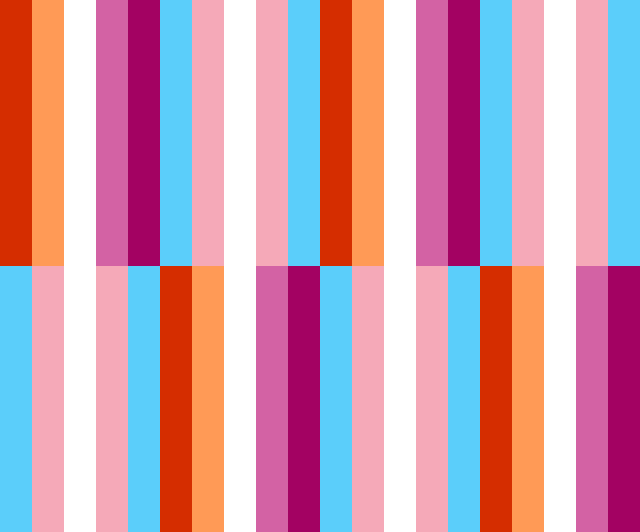
Reproduce this pattern procedurally as a WebGL 1 fragment shader.

```glsl
precision highp float;

uniform vec2 u_resolution;

#define STRIPES 20.0
#define ROWS 2.0
#define BAND 5.0
#define RED vec3(0.835, 0.176, 0.0)
#define ORANGE vec3(1.0, 0.604, 0.337)
#define WHITE vec3(1.0)
#define ORCHID vec3(0.827, 0.384, 0.643)
#define PLUM vec3(0.639, 0.008, 0.384)
#define BLUE vec3(0.357, 0.808, 0.980)
#define PINK vec3(0.961, 0.663, 0.722)

// Five-stripe band running from red to plum
vec3 warmBand(float k) {
  if (k < 0.5) return RED;
  if (k < 1.5) return ORANGE;
  if (k < 2.5) return WHITE;
  return k < 3.5 ? ORCHID : PLUM;
}

// Symmetric five-stripe band: blue, pink, white, pink, blue
vec3 pastelBand(float k) {
  float fromCentre = abs(k - 2.0);
  if (fromCentre < 0.5) return WHITE;
  return fromCentre < 1.5 ? PINK : BLUE;
}

// Bands alternate along each row and swap from row to row
vec3 stripeColor(float stripe, float row) {
  float band = floor((stripe + 0.5) / BAND);
  float k = stripe - band * BAND;
  float rowFromTop = ROWS - 1.0 - row;
  return mod(band + rowFromTop, 2.0) < 0.5 ? warmBand(k) : pastelBand(k);
}

// One row, with stripe edges averaged over the pixel width
vec3 rowColor(float x, float width, float row) {
  float right = x + 0.5 * width;
  float stripe = floor(right);
  float coverage = clamp((right - stripe) / width, 0.0, 1.0);
  return mix(stripeColor(floor(x - 0.5 * width), row),
             stripeColor(stripe, row), coverage);
}

void main() {
  vec2 cells = vec2(STRIPES, ROWS);
  vec2 p = gl_FragCoord.xy / u_resolution * cells;
  vec2 pixel = cells / u_resolution;

  // Smooth the boundary between rows in the same way
  float top = p.y + 0.5 * pixel.y;
  float row = min(floor(top), ROWS - 1.0);
  float below = floor(p.y - 0.5 * pixel.y + 0.001 * pixel.y);
  float coverage = clamp((top - row) / pixel.y, 0.0, 1.0);
  vec3 color = mix(rowColor(p.x, pixel.x, below),
                   rowColor(p.x, pixel.x, row), coverage);

  gl_FragColor = vec4(color, 1.0);
}
```
